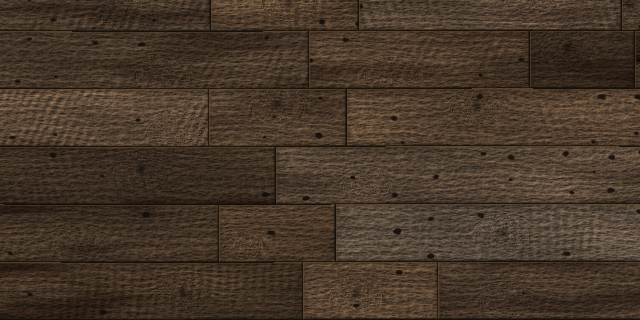
This texture is drawn by a Shadertoy shader. Its source:

```glsl
// Reclaimed timber wall: staggered planks in six courses, each with its own tone.
// Layered sines bend the grain and stain the wood, cellular noise makes fibres and
// nail holes, and a height difference lights the rough surface from the upper left.

const float COURSE = 0.1805; // height of a plank course

// End joints of each course from the bottom up; 9 means no joint
const vec3 JOINTS[6] = vec3[6](
    vec3(.948, 1.370, 9.), vec3(.685, 1.049, 9.), vec3(.862, 9., 9.),
    vec3(.654, 1.083, 9.), vec3(.966, 1.656, 1.984), vec3(.659, 1.122, 1.943));
// Lightness and warmth of the planks in each course
const vec4 LIGHT[6] = vec4[6](
    vec4(.25, .34, .30, .3), vec4(.25, .30, .35, .3), vec4(.24, .34, .3, .3),
    vec4(.37, .34, .35, .3), vec4(.29, .31, .22, .26), vec4(.30, .34, .32, .33));
const vec4 WARMTH[6] = vec4[6](
    vec4(.9, .8, .6, .5), vec4(.75, .9, 0., .5), vec4(.8, .35, .5, .5),
    vec4(.6, .7, .75, .5), vec4(.6, .8, .9, .8), vec4(.6, .8, .4, .6));

vec2 hash2(vec2 p) {
    vec3 q = fract(p.xyx * vec3(.1031, .1030, .0973));
    q += dot(q, q.yzx + 33.33);
    return fract((q.xx + q.yz) * q.zy);
}

// Distance to the nearest scattered point
float cells(vec2 p) {
    vec2 base = floor(p);
    float nearest = 9.;
    for (int j = -1; j <= 1; j++)
        for (int i = -1; i <= 1; i++) {
            vec2 c = base + vec2(i, j);
            nearest = min(nearest, length(c + hash2(c) - p));
        }
    return nearest;
}

// Layered, rotated sines, about -1 to 1
float waves(vec2 p) {
    float sum = 0., amp = .5;
    for (int i = 0; i < 4; i++) {
        p = mat2(.8, .6, -.6, .8) * p * 1.7 + 1.3;
        sum += amp * sin(p.x + 1.3 * sin(p.y));
        amp *= .6;
    }
    return sum;
}

// Surface height: grain rings, slanted saw marks and torn fibres
float relief(vec2 p, vec2 knot, vec2 seed) {
    vec2 g = p + seed * 7.;
    g.y += .010 * waves(g * vec2(4., 9.));
    float d = length((p - knot) * vec2(.7, 1.));
    float phase = mix(g.y * 260., d * 420., exp(-d * d * 1400.));
    float rings = sin(phase + 2.5 * waves(g * vec2(5., 22.)));
    float saw = sin(230. * (p.x + (seed.x - .5) * p.y) + 2. * waves(g * 8.));
    saw *= seed.y * smoothstep(-.5, .6, waves(g * vec2(4., 7.) + 5.));
    return .11 * rings + .16 * saw + .5 * cells(g * vec2(38., 120.))
         + .35 * cells(g * vec2(95., 210.));
}

// Small dark holes strung along the grain
float nailHoles(vec2 p, vec2 seed) {
    vec2 q = p / vec2(.13, .06) + floor(seed * 90.);
    vec2 c = floor(q), r = hash2(c + 17.);
    vec2 d = (q - c - .25 - .5 * hash2(c)) * vec2(.09, .06);
    float size = mix(.003, .008, r.y) + .002 * waves(p * 90.);
    return step(r.x, .24) * (1. - smoothstep(-.002, .003, length(d) - size));
}

void mainImage(out vec4 fragColor, in vec2 fragCoord) {
    vec2 p = fragCoord / iResolution.xy * vec2(2., 1.);
    float px = 1. / iResolution.y;

    // Find the course, the plank and its ends
    float y = p.y + .0015 * sin(p.x * 3.);
    int row = clamp(int(y / COURSE), 0, 5);
    float above = y - float(row) * COURSE, below = COURSE - above;
    float left = -1., right = 9.;
    int plank = 0;
    for (int i = 0; i < 3; i++) {
        float joint = JOINTS[row][i];
        if (p.x < joint) right = min(right, joint);
        else { left = joint; plank++; }
    }
    vec2 seed = hash2(vec2(plank, row) * 3.7 + 2.);
    vec2 knot = vec2(mix(max(left, 0.), min(right, 2.), .15 + .7 * seed.y),
                     (float(row) + .25 + .5 * seed.x) * COURSE);

    // Base tone with broad weathering
    float light = LIGHT[row][plank];
    vec3 col = light * mix(vec3(1., .84, .69), vec3(1., .75, .53), WARMTH[row][plank]);
    vec2 g = p + seed * 5.;
    col *= 1. + .16 * waves(g * vec2(3., 10.));

    // Dark stains run along the grain, strongest on dark planks
    float stain = smoothstep(.05, .8, waves(g * vec2(2.2, 15.) + 3.));
    col = mix(col, vec3(.14, .09, .06), stain * clamp((.39 - light) * 5., .1, .7));

    // Relief shading
    float h = relief(p, knot, seed);
    float slope = h - relief(p + vec2(-.003, .004), knot, seed);
    col *= clamp(1. + .75 * (h - .40) + .5 * slope, .4, 1.7);

    // Knot heart and holes
    float heart = exp(-dot(p - knot, p - knot) * 5000.);
    col *= 1. - .45 * heart * step(.35, seed.x);
    col = mix(col, vec3(.06, .04, .03), .85 * nailHoles(p, seed));

    // Shadow on the lower and right edges, worn rim on the upper and left
    float shade = min(above, right - p.x), rim = min(below, p.x - left);
    col *= 1. - .25 * exp(-min(shade, rim) * 120.);
    col = mix(col, vec3(.40, .29, .17), .7 * (1. - smoothstep(.003 - px, .003 + px, rim)));
    col = mix(col, vec3(.07, .05, .03), .85 * (1. - smoothstep(.004 - px, .004 + px, shade)));
    fragColor = vec4(col, 1.);
}
```
